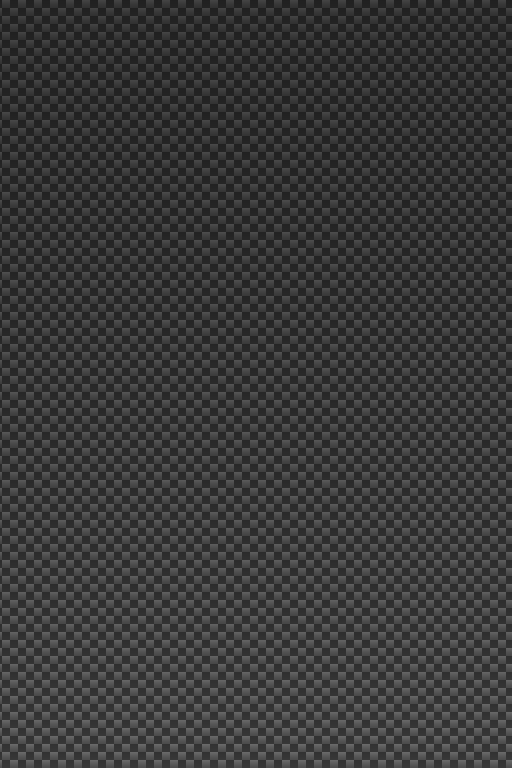
Write a WebGL 1 fragment shader that draws this texture.

```glsl
precision highp float;

uniform vec2 u_resolution;

// Brightness of the woven sheet; uv spans 0 to 1 from the lower left
float weave(vec2 uv) {
    float depth = 1.0 - uv.y;
    vec2 grid = vec2(uv.x * 64.0 - 0.25, depth * 96.0);
    vec2 cell = floor(grid);
    vec2 local = fract(grid);

    // Raised tows catch light along their top edge, sunken ones stay flat
    float raised = 1.0 - mod(cell.x + cell.y, 2.0);
    float sheen = pow(1.0 - local.y, 1.3);
    float raisedShade = mix(0.015, 0.120, sheen);
    float sunkenShade = mix(-0.070, -0.052, local.y);
    float relief = mix(sunkenShade, raisedShade, raised);

    // The whole sheet brightens gently toward the bottom
    float base = 0.178 + 0.105 * pow(clamp(depth, 0.0, 1.0), 1.4);
    return base + relief * mix(0.75, 1.2, depth);
}

void main() {
    // Average a 6 by 6 grid of samples to smooth the cell edges
    float shade = 0.0;
    for (int j = 0; j < 6; j++) {
        for (int i = 0; i < 6; i++) {
            vec2 offset = (vec2(float(i), float(j)) + 0.5) / 6.0 - 0.5;
            shade += weave((gl_FragCoord.xy + offset) / u_resolution);
        }
    }
    gl_FragColor = vec4(vec3(shade / 36.0), 1.0);
}
```
